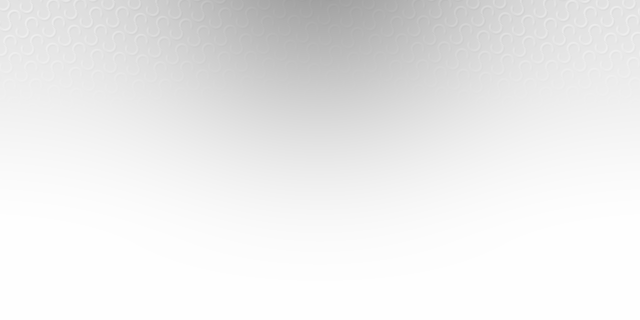
A WebGL 2 fragment shader for this background:

```glsl
#version 300 es
precision highp float;
// Soft grey glow falling from the top edge into white, with faint embossed curls.

uniform vec2 u_resolution;
out vec4 fragColor;

// Stroke strength of an S-shaped curl, repeated on a tilted brick lattice.
float curls(vec2 p, float pixel) {
    vec2 q = mat2(0.77, -0.64, 0.64, 0.77) * p;
    vec2 cell = vec2(0.088, 0.052);
    float row = floor(q.y / cell.y);
    q.x += 0.5 * cell.x * mod(row, 2.0) + 0.012 * sin(row * 2.7);
    q = (fract(q / cell) - 0.5) * cell;

    // Point symmetry turns one open ring into both halves of the S.
    q *= q.x < 0.0 ? -1.0 : 1.0;
    vec2 fromCentre = q - vec2(0.019, 0.0);
    float ring = abs(length(fromCentre) - 0.018);
    float angle = atan(fromCentre.y, -fromCentre.x);
    float opening = smoothstep(-0.5, 0.3, angle) + smoothstep(-1.6, -2.4, angle);
    float stroke = 1.0 - smoothstep(0.0008, 0.0025 + pixel, ring);
    return stroke * min(opening, 1.0);
}

void main() {
    float pixel = 1.0 / u_resolution.y;
    vec2 p = gl_FragCoord.xy * pixel;
    float side = abs(p.x - 0.5 * u_resolution.x * pixel);

    // Even haze along the top, plus a wide glow around the top centre.
    float haze = 0.10 * smoothstep(0.24, 1.1, p.y) * 1.08;
    float glow = 0.26 * exp(-side * side / 0.25) * p.y * p.y;
    float shade = 0.998 - haze - glow;

    // Lit and shadowed sides of the curls, fading downward and near the centre.
    float relief = curls(p, pixel) - 0.6 * curls(p + vec2(-0.003, 0.004), pixel);
    float fade = smoothstep(0.62, 0.97, p.y) * mix(0.35, 1.0, smoothstep(0.1, 0.6, side));
    shade += 0.04 * relief * fade;

    fragColor = vec4(vec3(clamp(shade, 0.0, 1.0)), 1.0);
}
```
